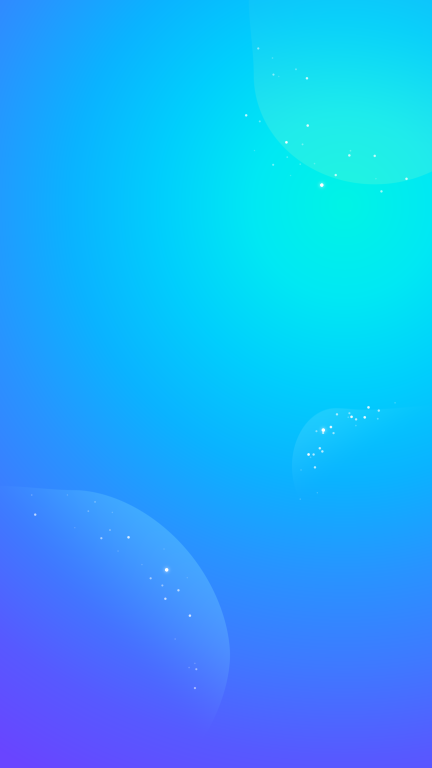
This background is drawn by a WebGL 2 fragment shader. Its source:

```glsl
#version 300 es
precision highp float;
// Blue to violet background lit by a cyan radial glow, with three translucent
// rounded blobs and trails of tiny stars. Lengths are in canvas heights:
// x runs 0..ASPECT, y runs 0..1 from the lower left.

uniform vec2 u_resolution;
out vec4 fragColor;

const float ASPECT = 0.5625;
const vec2 GLOW_CENTER = vec2(0.449, 0.733);
const float STOP_SPACING = 0.12;
const vec3 GLOW_STOPS[8] = vec3[8](
    vec3(0.00, 0.955, 0.90), vec3(0.00, 0.91, 0.955),
    vec3(0.00, 0.81, 0.99), vec3(0.04, 0.70, 1.0),
    vec3(0.155, 0.58, 1.0), vec3(0.245, 0.475, 1.0),
    vec3(0.34, 0.35, 1.0), vec3(0.41, 0.27, 1.0));

const vec2 TOP_CENTER = vec2(0.488, 0.902);
const vec2 TOP_RADII = vec2(0.1576, 0.142);
const vec3 TOP_TINT = vec3(0.9, 1.0, 0.72);
const vec2 RIGHT_CENTER = vec2(0.4375, 0.393);
const vec2 RIGHT_RADII = vec2(0.0573, 0.0755);
const vec3 RIGHT_TINT = vec3(0.7, 0.95, 1.0);
const vec2 LEFT_CENTER = vec2(0.0977, 0.147);
const vec2 LEFT_RADII = vec2(0.2018, 0.2148);
const vec3 LEFT_TINT = vec3(0.6, 1.0, 1.0);

const int STARS_PER_TRAIL = 24;
const float STAR_RADIUS = 0.0014;
const float BEACON_RADIUS = 0.0024;

float hash(float n) {
    return fract(sin(n * 12.9898) * 43758.55);
}

// Radial ramp with evenly spaced colour stops
vec3 glowRamp(float radius) {
    float t = clamp(radius / STOP_SPACING, 0.0, 6.999);
    int i = int(t);
    return mix(GLOW_STOPS[i], GLOW_STOPS[i + 1], fract(t));
}

// Antialiased coverage of a superellipse
float blob(vec2 q, vec2 radii, float power, float px) {
    vec2 u = pow(abs(q) / radii + 1e-5, vec2(power));
    float d = (pow(u.x + u.y, 1.0 / power) - 1.0) * min(radii.x, radii.y);
    return 1.0 - smoothstep(-px, px, d);
}

float dot2d(vec2 p, vec2 center, float radius, float px) {
    return 1.0 - smoothstep(radius - px, radius + px, length(p - center));
}

// Small stars jittered around a quadratic curve from a to c, pulled toward b
float starTrail(vec2 p, vec2 a, vec2 b, vec2 c, float spread, float seed, float px) {
    float light = 0.0;
    for (int i = 0; i < STARS_PER_TRAIL; i++) {
        float id = float(i) + seed;
        float t = (float(i) + hash(id)) / float(STARS_PER_TRAIL);
        vec2 jitter = vec2(hash(id + 31.7), hash(id + 67.3)) * 2.0 - 1.0;
        vec2 pos = mix(mix(a, b, t), mix(b, c, t), t) + spread * jitter;
        float size = hash(id + 11.9);
        float radius = STAR_RADIUS * mix(0.5, 1.2, size);
        light = max(light, dot2d(p, pos, radius, px) * mix(0.2, 0.95, size * size));
    }
    return light;
}

// Bright star with a soft halo
float beacon(vec2 p, vec2 center, float px) {
    float d = length(p - center) / BEACON_RADIUS;
    return max(dot2d(p, center, BEACON_RADIUS, px), 0.35 * exp(-0.4 * d * d));
}

void main() {
    vec2 p = gl_FragCoord.xy / u_resolution * vec2(ASPECT, 1.0);
    float px = 0.7 / u_resolution.y;
    vec3 color = glowRamp(length(p - GLOW_CENTER));

    // Top blob: its flank runs straight up off the canvas
    vec2 q = p - TOP_CENTER;
    q.x += 0.0065 * smoothstep(0.0, 0.1, q.y);
    q.y = min(q.y, 0.0);
    float fade = mix(0.04, 0.14, smoothstep(1.0, 0.82, p.y + 0.15 * (p.x - 0.4)));
    color = mix(color, TOP_TINT, fade * blob(q, TOP_RADII, 2.0, px));

    // Right blob: flat top edge, dissolving toward the lower right
    q = p - RIGHT_CENTER;
    q.y += 0.002 * smoothstep(0.0, 0.035, q.x) - 0.005 * smoothstep(0.04, 0.125, q.x);
    q.x = min(q.x, 0.0);
    fade = 0.15 * smoothstep(0.0, 0.09, dot(p - vec2(0.392, 0.345), vec2(-0.557, 0.83)));
    color = mix(color, RIGHT_TINT, fade * blob(q, RIGHT_RADII, 2.0, px));

    // Left blob: flat top edge, dissolving toward the lower left
    q = p - LEFT_CENTER;
    q.y -= 0.0055 * smoothstep(0.0, 0.1, -q.x);
    q.x = max(q.x, 0.0);
    fade = 0.22 * smoothstep(-0.02, 0.15, dot(p - vec2(0.271, 0.048), vec2(0.743, 0.669)));
    color = mix(color, LEFT_TINT, fade * blob(q, LEFT_RADII, 1.8, px));

    // Star trails follow the blob rims
    float stars = starTrail(p, vec2(0.37, 0.93), vec2(0.31, 0.77), vec2(0.52, 0.78), 0.045, 3.0, px);
    stars = max(stars, starTrail(p, vec2(0.51, 0.463), vec2(0.41, 0.475), vec2(0.403, 0.355), 0.014, 140.0, px));
    stars = max(stars, starTrail(p, vec2(0.035, 0.335), vec2(0.25, 0.335), vec2(0.25, 0.10), 0.028, 270.0, px));
    stars = max(stars, beacon(p, vec2(0.419, 0.759), px));
    stars = max(stars, beacon(p, vec2(0.421, 0.440), px));
    stars = max(stars, beacon(p, vec2(0.217, 0.258), px));
    fragColor = vec4(mix(color, vec3(1.0), stars), 1.0);
}
```
